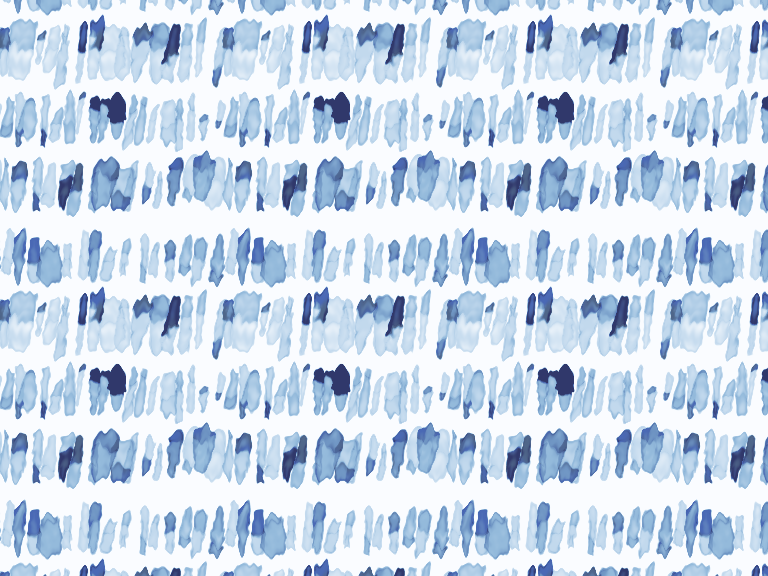
Write a WebGL 1 fragment shader that draws this pattern.

```glsl
precision highp float;
uniform vec2 u_resolution;

// One tile is 1 unit wide; the canvas is VIEW_HEIGHT units high.
const float VIEW_HEIGHT = 2.5714;
const float TILE_HEIGHT = 1.2143;

vec2 hash2(vec2 p) {
  vec2 k = vec2(dot(p, vec2(127.1, 311.7)), dot(p, vec2(269.5, 183.3)));
  return fract(sin(k) * 43758.55);
}

float gradientDot(vec2 cell, vec2 f, vec2 corner) {
  return dot(hash2(cell + corner) * 2.0 - 1.0, f - corner);
}

float gradientNoise(vec2 p) {
  vec2 i = floor(p);
  vec2 f = p - i;
  vec2 u = f * f * (3.0 - 2.0 * f);
  float low = mix(gradientDot(i, f, vec2(0.0)), gradientDot(i, f, vec2(1.0, 0.0)), u.x);
  float high = mix(gradientDot(i, f, vec2(0.0, 1.0)), gradientDot(i, f, vec2(1.0)), u.x);
  return mix(low, high, u.y);
}

// Upright capsule that narrows towards one end
float strokeDistance(vec2 q, vec2 halfSize, float taper) {
  float core = max(halfSize.y - halfSize.x, 0.0);
  float along = clamp(q.y / halfSize.y, -1.0, 1.0);
  float radius = halfSize.x * (1.0 - abs(taper) * smoothstep(-0.4, 1.0, along * sign(taper)));
  return length(vec2(q.x, max(abs(q.y) - core, 0.0))) - radius;
}

// Transparent layering: overlaps deepen; ink = (density, slate tint)
vec2 layerInk(vec2 ink, float density, float slate) {
  float tint = mix(ink.y, slate, step(ink.x, density));
  return vec2(max(ink.x, density) + 0.2 * min(ink.x, density), tint);
}

// A row of brush strokes, repeating every tile
vec2 paintRow(vec2 ink, vec2 p, float px, float centre, float halfHeight, float count,
              float wash, float tone, float dark, float topBias, float accentX) {
  float y = mod(p.y - centre + 0.5 * TILE_HEIGHT, TILE_HEIGHT) - 0.5 * TILE_HEIGHT;
  if (abs(y) > halfHeight * 1.7) return ink;
  for (int j = -2; j <= 2; j++) {
    float cell = floor(p.x * count) + float(j);
    float id = floor(mod(cell + 0.5, count));
    vec2 place = hash2(vec2(id, centre * 10.0));
    vec2 size = hash2(vec2(id + 31.0, centre * 10.0));
    vec2 load = hash2(vec2(id + 67.0, centre * 10.0));
    vec2 pool = hash2(vec2(id + 93.0, centre * 10.0));
    float x = (cell + 0.5 + 0.5 * (place.x - 0.5)) / count;
    float accent = 1.0 - smoothstep(0.02, 0.055, abs(fract(x - accentX + 0.5) - 0.5));

    // Size, lean and ragged ends
    float broad = step(1.0 - wash, pool.x);
    vec2 halfSize = vec2(mix(0.26, 0.52, size.x) * (1.0 + 0.9 * broad) / count,
                         halfHeight * mix(0.4, 1.05, sqrt(size.y)));
    halfSize.x = min(halfSize.x * (1.0 + 0.4 * accent), 1.0 / count);
    halfSize.y = mix(halfSize.y, halfHeight * 0.95, max(0.7 * broad, accent));
    float shift = (place.y - 0.5) * (1.7 * (halfHeight - halfSize.y) + 0.035);
    vec2 q = vec2(p.x - x, y - shift);
    q.x += q.y * mix(0.0, 0.22, pool.y);
    vec2 seed = vec2(id * 7.3, centre * 50.0);
    q.y += 0.05 * gradientNoise(vec2(q.x * 36.0, q.y * 6.0) + seed);
    float taper = (load.x < 0.5 ? -1.0 : 1.0) * mix(0.15, 0.6, load.y);
    float d = strokeDistance(q, halfSize, taper);
    d += 0.014 * gradientNoise(q * 32.0 + seed);
    float cover = 1.0 - smoothstep(-0.7 * px, 0.7 * px, d);

    // Pigment pooled at one end, with dried rims and granulation
    float end = place.x < topBias ? -1.0 : 1.0;
    float level = mix(mix(0.0, 0.75, load.y), -0.25, accent);
    float edge = end * q.y / halfSize.y + 0.8 * gradientNoise(q * 15.0 + seed) - level;
    float strength = dark * max(load.x * load.x, accent);
    float density = mix(0.15, tone, size.x * load.y + 0.3 * place.y);
    density += strength * smoothstep(-0.14, 0.1, edge);
    density += 0.1 * exp(-abs(edge) * 14.0) + 0.13 * exp(-abs(d + 0.007) / 0.006);
    density += 0.16 * gradientNoise(q * 24.0 + seed);
    float slate = smoothstep(-0.15, 0.3, gradientNoise(q * 10.0 + seed + 5.0));
    ink = layerInk(ink, max(density, 0.08) * cover, slate);
  }
  return ink;
}

// Density to colour, from bare paper to navy
vec3 inkColour(vec2 ink) {
  vec3 deep = mix(vec3(0.29, 0.41, 0.71), vec3(0.31, 0.40, 0.54), ink.y);
  vec3 c = mix(vec3(0.98, 0.99, 1.0), vec3(0.76, 0.85, 0.93), smoothstep(0.0, 0.32, ink.x));
  c = mix(c, vec3(0.58, 0.73, 0.86), smoothstep(0.32, 0.5, ink.x));
  c = mix(c, vec3(0.44, 0.59, 0.77), smoothstep(0.5, 0.63, ink.x));
  c = mix(c, deep, smoothstep(0.63, 0.78, ink.x));
  return mix(c, vec3(0.19, 0.22, 0.42), smoothstep(0.82, 1.0, ink.x));
}

void main() {
  float px = VIEW_HEIGHT / u_resolution.y;
  vec2 p = vec2(gl_FragCoord.x, u_resolution.y - gl_FragCoord.y) * px;

  // Rows: centre, half height, count, wash, tone, dark, top bias, accent
  vec2 ink = vec2(0.0);
  ink = paintRow(ink, p, px, 0.237, 0.142, 15.0, 0.45, 0.42, 0.68, 0.85, 0.76);
  ink = paintRow(ink, p, px, 0.536, 0.118, 18.0, 0.05, 0.50, 0.62, 0.60, 0.53);
  ink = paintRow(ink, p, px, 0.826, 0.125, 16.0, 0.35, 0.64, 0.50, 0.60, 0.31);
  ink = paintRow(ink, p, px, 1.147, 0.115, 15.0, 0.12, 0.60, 0.38, 0.40, 0.17);

  gl_FragColor = vec4(inkColour(ink), 1.0);
}
```
